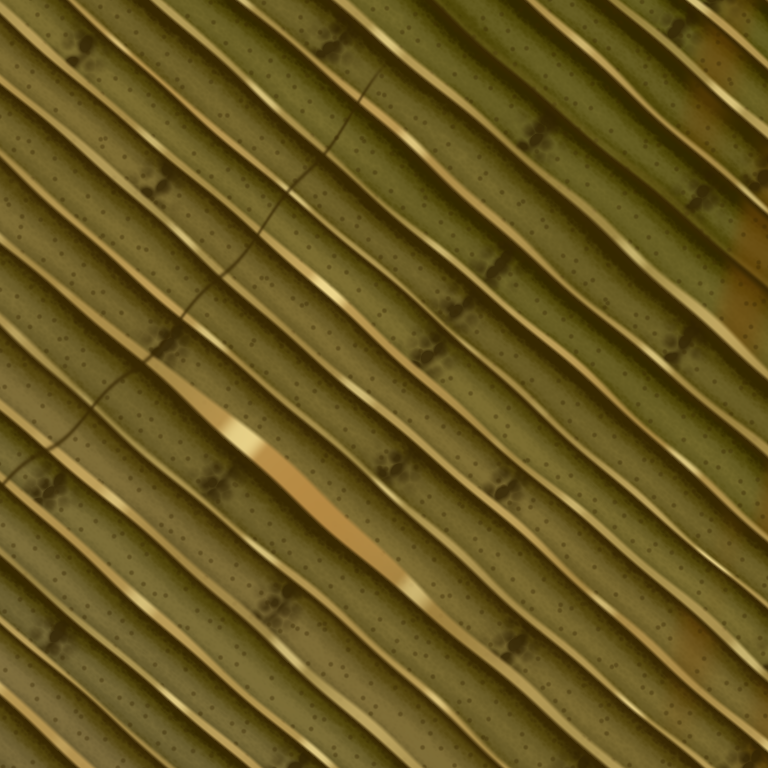
Give the GLSL for this texture, as a WebGL 2 fragment shader.

```glsl
#version 300 es
precision highp float;
// Slanted bamboo canes, each a shaded strip ending in a pale lit edge.
// Canvas space is warped and cut into strips; layered sines vary the edges,
// hashed repeats place the nodes and cellular noise adds flecks and stains.

#define CANES 10.0        // strips per canvas height
#define SLOPE 0.87        // fall of the canes per unit of x
#define EDGE_WIDTH 0.14   // lit edge, as a share of a strip
#define WIDE_CANE 2.0     // strip with a broad tan edge
#define FADED_CANE -6.0   // strip whose edge is hidden
#define NODE_SPACING 0.6  // distance between nodes on one cane
#define NODE_CHANCE 0.75
#define GRAIN 0.10

uniform vec2 u_resolution;
out vec4 outColor;

const vec3 SHADOW = vec3(0.22, 0.155, 0.01);
const vec3 OLIVE = vec3(0.33, 0.27, 0.05);
const vec3 MOSS = vec3(0.42, 0.36, 0.15);
const vec3 KHAKI = vec3(0.50, 0.43, 0.20);
const vec3 STRAW = vec3(0.65, 0.56, 0.29);
const vec3 PALE = vec3(0.79, 0.69, 0.41);
const vec3 CREAM = vec3(0.93, 0.84, 0.55);
const vec3 TAN = vec3(0.72, 0.53, 0.25);
const vec3 RUST = vec3(0.44, 0.28, 0.04);

float hash(vec2 p) {
  vec3 q = fract(vec3(p.xyx) * 0.1031);
  q += dot(q, q.yzx + 33.33);
  return fract((q.x + q.y) * q.z);
}

// Distance to the nearest scattered point, 0 at the point
float cellular(vec2 p) {
  vec2 cell = floor(p);
  float nearest = 1.0;
  for (int j = -1; j <= 1; j++)
    for (int i = -1; i <= 1; i++) {
      vec2 c = cell + vec2(i, j);
      vec2 point = c + vec2(hash(c), hash(c + 57.0));
      nearest = min(nearest, distance(p, point));
    }
  return nearest;
}

// Layered sines in 0..1
float wave(float t, float seed) {
  return 0.5 + 0.27 * sin(t * 11.0 + seed * 4.1)
             + 0.23 * sin(t * 27.0 + seed * 7.7);
}

float bell(float x, float radius) {
  return exp(-x * x / (radius * radius));
}

vec3 caneRamp(float t) {
  vec3 c = mix(SHADOW, OLIVE, smoothstep(0.0, 0.3, t));
  c = mix(c, MOSS, smoothstep(0.25, 0.65, t));
  return mix(c, KHAKI, smoothstep(0.6, 1.0, t));
}

void main() {
  vec2 p = gl_FragCoord.xy / u_resolution;
  float soft = max(0.045, 14.0 / u_resolution.y);

  // Strip coordinates: along runs down the cane, f crosses it
  float along = dot(p, normalize(vec2(1.0, -SLOPE)));
  float across = (1.0 - p.y - SLOPE * p.x) * CANES;
  float spread = 0.22 + 0.13 * cos(0.838 * (across - 5.5));
  float wobble = 0.035 * sin(along * 9.0 + across * 2.1)
               + 0.015 * sin(along * 31.0 + across * 1.3);
  float w = across - spread - wobble;
  float id = floor(w);
  float f = w - id;
  float seed = hash(vec2(id + 40.0, 3.0));

  // Rounded cane body with fibres, grain and a darker upper right
  float corner = smoothstep(0.9, 1.9, p.x + p.y);
  float tone = 0.08 + 0.78 * smoothstep(0.0, 0.58, f)
             - 0.34 * smoothstep(0.6, 0.9, f);
  tone += 0.2 * (seed - 0.5) + 0.16 * (wave(along * 0.7, seed * 9.0) - 0.5);
  tone += GRAIN * (cellular(vec2(along * 60.0, w * 14.0)) - 0.45);
  tone += GRAIN * (cellular(p * 170.0) - 0.45);
  tone -= 0.22 * corner;
  vec3 color = caneRamp(tone);
  float green = corner * 0.6 + 0.4 * hash(vec2(id + 71.0, 8.0));
  color += green * vec3(-0.035, 0.005, -0.03);
  color.b += 0.04 * smoothstep(0.9, 0.1, p.x + p.y) * smoothstep(0.1, 0.5, f);

  // Rust blotches, mostly to the right
  float blotch = wave(along * 0.6 + p.x, floor(w * 0.5)) * smoothstep(0.7, 1.0, p.x);
  color = mix(color, RUST, 0.6 * smoothstep(0.45, 0.85, blotch));

  // Nodes: a bent dark ring in a ragged stain
  float s = along / NODE_SPACING + hash(vec2(id + 90.0, 5.0));
  float present = step(hash(vec2(id + 50.0, floor(s) + 20.0)), NODE_CHANCE);
  float d = (fract(s) - 0.5) * NODE_SPACING + 0.03 * (f - 0.45) * (f - 0.45);
  float ragged = 1.0 - smoothstep(0.15, 0.75, cellular(p * 55.0));
  float stain = 0.55 * bell(d + 0.006 * (ragged - 0.5), 0.007)
              + 0.7 * ragged * bell(d, 0.027);
  stain *= present * (1.0 - smoothstep(0.75, 0.95, f));
  color = mix(color, SHADOW * 0.85, min(stain, 0.8));

  // Sparse flecks
  float fleck = 1.0 - smoothstep(0.05, 0.17, cellular(p * 38.0 + 9.0));
  color = mix(color, SHADOW, 0.4 * fleck);

  // Lit edge: uneven width, pale beads, one broad tan stretch
  float broad = bell(along - 0.09, 0.27) * (1.0 - step(0.5, abs(id - WIDE_CANE)));
  float uneven = wave(along, id);
  float width = EDGE_WIDTH * (0.6 + 0.45 * seed + 0.5 * uneven) + 0.22 * broad;
  float lit = smoothstep(1.0 - width - soft, 1.0 - width + soft, f);
  lit *= 0.7 + 0.3 * wave(along * 0.5, id + 3.0);
  lit *= 1.0 - 0.85 * (1.0 - step(0.5, abs(id - FADED_CANE)));
  vec3 edge = mix(STRAW, PALE, uneven);
  edge = mix(edge, TAN, max(0.85 * broad, 0.45 * wave(along * 0.4, id + 6.0)));
  edge = mix(edge, CREAM, smoothstep(0.72, 0.98, wave(along * 1.6, id + 1.7)));
  color = mix(color, edge, lit);

  // Dark seam where one cane overlaps the next
  float seam = 1.0 - smoothstep(0.0, soft * 1.5, min(f * 0.6, 1.0 - f));
  color = mix(color, SHADOW, 0.9 * seam);

  // Thin dark thread lying across the canes
  float curve = 0.365 + 0.78 * p.x + 0.62 * p.x * p.x + 0.006 * sin(p.x * 55.0);
  float thread = bell((p.y - curve) / 1.5, 0.0028) * (1.0 - smoothstep(0.47, 0.52, p.x));
  color = mix(color, SHADOW, 0.65 * thread);

  outColor = vec4(color, 1.0);
}
```
